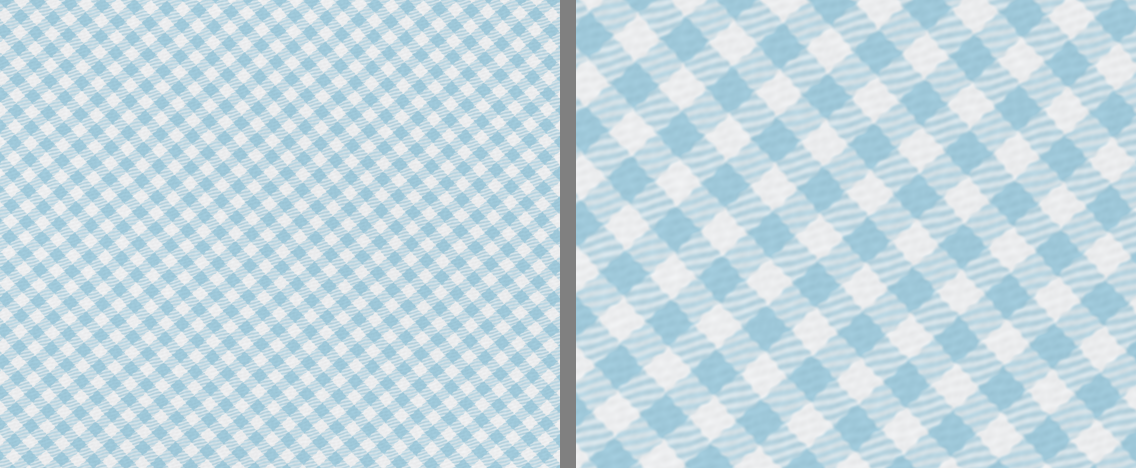
Left, the full canvas; right, a detail of the centre.
Write a WebGL 1 fragment shader that draws this texture.

```glsl
precision highp float;
// Pale blue and white gingham cloth laid on the bias, with a fine twill weave.

uniform vec2 u_resolution;

vec2 hash2(vec2 p) {
  p = vec2(dot(p, vec2(127.1, 311.7)), dot(p, vec2(269.5, 183.3)));
  return fract(sin(p) * 43758.5);
}

// Distance to the nearest scattered point
float cellular(vec2 p) {
  vec2 cell = floor(p);
  float nearest = 1.0;
  for (int j = -1; j <= 1; j++) {
    for (int i = -1; i <= 1; i++) {
      vec2 neighbour = cell + vec2(float(i), float(j));
      nearest = min(nearest, length(neighbour + hash2(neighbour) - p));
    }
  }
  return nearest;
}

// Dyed threads fill half of each period, away from the whole numbers
vec2 dyedBands(vec2 thread, float softness) {
  vec2 offset = abs(fract(thread + 0.5) - 0.5);
  return smoothstep(0.25 - softness, 0.25 + softness, offset);
}

void main() {
  vec2 uv = gl_FragCoord.xy / u_resolution.x;

  // Skewed thread axes, one unit per check, centred on a white check
  vec2 p = uv - vec2(0.5404, 0.5247);
  vec2 thread = vec2(dot(p, vec2(16.39, -18.74)), dot(p, vec2(18.41, 16.87)));

  // Slow drift of the cloth and small unevenness of the threads
  thread += 0.025 * sin(uv.yx * vec2(9.0, 7.0) + vec2(0.6, 2.1));
  vec2 wobble = 0.012 * sin(thread.yx * vec2(27.0, 31.0))
              + 0.010 * sin(thread.yx * vec2(11.3, 8.7) + 1.3);
  vec2 dyed = dyedBands(thread + wobble, max(0.035, 20.0 / u_resolution.x));

  // Twill: warp and weft take turns on top along oblique ridges
  float ridge = sin(6.2832 * dot(thread, vec2(6.0, -3.0))
                    + 0.5 * sin(thread.x * 9.0 + thread.y * 5.0));
  float warpOnTop = 0.5 + 0.2 * ridge;
  float dye = mix(dyed.y, dyed.x, warpOnTop);

  vec3 white = vec3(0.925, 0.930, 0.936);
  vec3 blue = vec3(0.622, 0.785, 0.853);
  vec3 color = mix(white, blue, dye);

  // Fibre grain, weave relief and faint uneven fading
  float grain = cellular(thread * vec2(8.0, 6.0)) - 0.45;
  float fading = sin(uv.x * 5.0 + uv.y * 3.0) * sin(uv.y * 6.0 - 1.0);
  color += 0.030 * grain + 0.008 * ridge + 0.005 * fading;

  gl_FragColor = vec4(color, 1.0);
}
```
